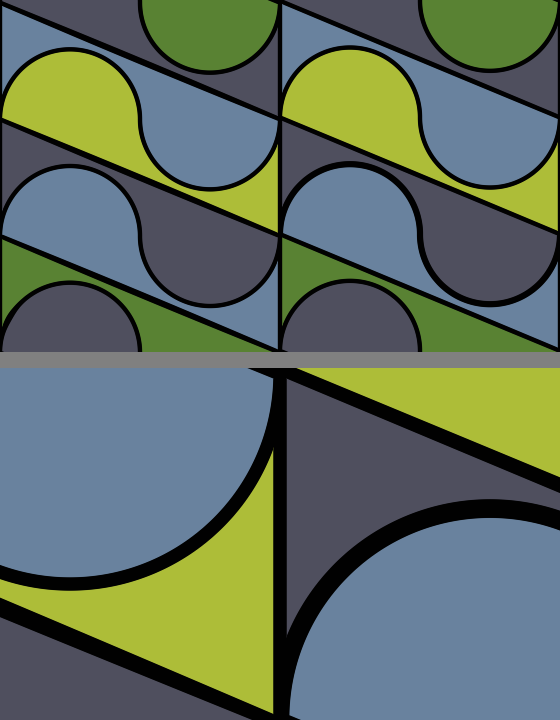
Top, the full canvas; bottom, a detail of the centre.
This pattern is drawn by a Shadertoy shader. Its source:

```glsl
// Two columns of sloping bands, each split by an S-wave of two half circles.
// Bands cycle through three colour pairs; black outlines are distance fields
// whose widths swell a little from column to column.

#define COLUMNS 2.0          // columns across the canvas
#define PITCH 0.4167         // band height, in column widths
#define TOP_OFFSET 0.0095    // first diagonal below the top edge
#define COLUMN_LIFT 0.0065   // rise of every second column
#define RADIUS 0.25          // radius of the wave's half circles
#define HALF_LINE 0.0080     // half width of a plain outline
#define SWELL 0.0032         // extra half width on heavy strokes

const vec3 INK    = vec3(0.005);
const vec3 SLATE  = vec3(0.31, 0.31, 0.37);
const vec3 BLUE   = vec3(0.41, 0.51, 0.62);
const vec3 GREEN  = vec3(0.35, 0.51, 0.20);
const vec3 YELLOW = vec3(0.68, 0.74, 0.22);

// Distance to the upper half circle spanning x = -2*RADIUS .. 0 (y points down).
float archDistance(vec2 q) {
    q.x = abs(q.x + RADIUS);
    return q.y < 0.0 ? abs(length(q) - RADIUS) : length(q - vec2(RADIUS, 0.0));
}

// The wave is one arch plus its point reflection.
float waveDistance(vec2 q) {
    return min(archDistance(q), archDistance(-q));
}

bool underArch(vec2 q) {
    return q.y > 0.0 || length(q + vec2(RADIUS, 0.0)) < RADIUS;
}

bool underWave(vec2 q) {
    return q.x < 0.0 ? underArch(q) : !underArch(-q);
}

vec3 bandColour(float band, bool under) {
    float kind = mod(band, 3.0);
    if (kind < 0.5) return under ? YELLOW : BLUE;
    if (kind < 1.5) return under ? BLUE : SLATE;
    return under ? SLATE : GREEN;
}

float lineCover(float dist, float halfWidth, float pixel) {
    return 1.0 - smoothstep(halfWidth - 0.6 * pixel, halfWidth + 0.6 * pixel, dist);
}

void mainImage(out vec4 fragColor, in vec2 fragCoord) {
    // Column units, y measured down from the top edge
    float pixel = COLUMNS / iResolution.x;
    vec2 p = vec2(fragCoord.x, iResolution.y - fragCoord.y) * pixel;
    float odd = mod(floor(p.x), 2.0);
    float x = fract(p.x);
    float y = p.y - TOP_OFFSET + COLUMN_LIFT * odd;

    // Band index and position relative to the middle of its wave
    float slope = y / PITCH - x;
    float band = floor(slope);
    vec2 q = vec2(x - 0.5, y - (band + 1.0) * PITCH);
    vec3 colour = bandColour(band, underWave(q));

    // Outline distances
    float wave = waveDistance(q);
    float diagonal = abs(slope - round(slope)) * PITCH / sqrt(1.0 + PITCH * PITCH);
    float upright = min(x, 1.0 - x);

    // Uneven strokes: swollen diagonals, one heavy wave, one thick shoulder
    float kind = mod(band, 3.0);
    float diagonalWidth = HALF_LINE + SWELL * sin(3.14159 * x) * mix(1.0, 0.25, odd);
    float heavy = odd * (1.0 - step(0.5, abs(kind - 1.0)));
    vec2 shoulder = q - vec2(-0.46, -0.12);
    float blot = (1.0 - odd) * step(1.5, kind) * exp(-dot(shoulder, shoulder) * 500.0);
    float waveWidth = HALF_LINE + SWELL * (heavy + blot);

    // Ink over the fills
    float ink = max(lineCover(wave, waveWidth, pixel),
                    lineCover(diagonal, diagonalWidth, pixel));
    ink = max(ink, lineCover(upright, HALF_LINE, pixel));
    fragColor = vec4(mix(colour, INK, ink), 1.0);
}
```
